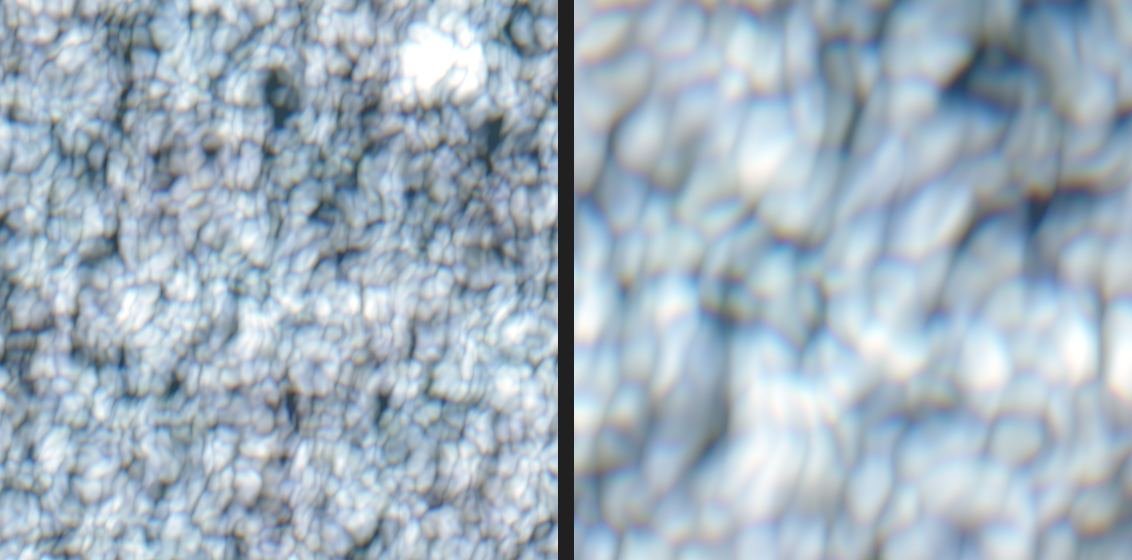
Left, the full canvas; right, a detail of the centre.
A Shadertoy shader for this texture:

```glsl
vec2 hash2(vec2 p) {
    vec3 q = fract(p.xyx * vec3(0.1031, 0.1030, 0.0973));
    q += dot(q, q.yzx + 33.33);
    return fract((q.xx + q.yz) * q.zy);
}

float cornerSlope(vec2 cell, vec2 offset) {
    float angle = 6.2832 * hash2(cell + 71.0).x;
    return dot(vec2(cos(angle), sin(angle)), offset);
}

float gradientNoise(vec2 p) {
    vec2 i = floor(p), f = fract(p);
    vec2 u = f * f * f * (f * (f * 6.0 - 15.0) + 10.0);
    vec2 e = vec2(1.0, 0.0);
    float low = mix(cornerSlope(i, f), cornerSlope(i + e, f - e), u.x);
    float high = mix(cornerSlope(i + e.yx, f - e.yx), cornerSlope(i + 1.0, f - 1.0), u.x);
    return mix(low, high, u.y);
}

vec2 noisePair(vec2 p) {
    return vec2(gradientNoise(p), gradientNoise(p + 43.7));
}

// Overlapping rounded domes; a soft maximum leaves dark creases between them
float puffs(vec2 p, float sharpness, float heightSpread) {
    vec2 cell = floor(p), f = fract(p);
    float sum = 0.0;
    for (int y = -1; y <= 1; y++) {
        for (int x = -1; x <= 1; x++) {
            vec2 o = vec2(x, y);
            vec2 center = o + 0.1 + 0.8 * hash2(cell + o);
            float height = heightSpread * hash2(cell + o + 19.0).y;
            vec2 d = f - center;
            sum += exp(sharpness * (height - dot(d, d)));
        }
    }
    return log(sum) / sharpness;
}

float softSpot(vec2 p, vec2 center, vec2 radius) {
    vec2 d = (p - center) / radius;
    return exp(-dot(d, d));
}

// Brightness of the cloud layer, from broad banks down to small lumps
float cloudTone(vec2 p) {
    vec2 warped = p + 0.022 * noisePair(p * 9.0) + 0.007 * noisePair(p * 31.0);
    vec2 leaning = vec2(warped.x - 0.16 * warped.y, warped.y);
    float tone = 0.475;
    tone += 0.54 * puffs(leaning * vec2(10.5, 7.2), 18.0, 0.38);
    tone += 0.68 * puffs(leaning * vec2(22.0, 16.0) + 5.3, 18.0, 0.36);
    tone += 0.58 * puffs(leaning * vec2(46.0, 35.0) + 11.7, 16.0, 0.36);
    tone += 0.24 * gradientNoise(p * 4.3 + 2.6);
    tone += 0.17 * gradientNoise(leaning * vec2(80.0, 62.0));

    // Bright bank above a shaded band
    vec2 drift = p + 0.07 * noisePair(p * 14.0 + 8.0);
    tone += 0.55 * softSpot(drift, vec2(0.81, 0.89), vec2(0.075, 0.085));
    tone -= 0.15 * softSpot(drift, vec2(0.80, 0.76), vec2(0.32, 0.07));
    tone += 0.07 * (0.45 - p.y);
    return tone;
}

vec3 cloudRamp(float t) {
    vec3 shadow = vec3(0.28, 0.36, 0.41);
    vec3 slate = vec3(0.48, 0.55, 0.60);
    vec3 haze = vec3(0.65, 0.715, 0.775);
    vec3 pale = vec3(0.81, 0.87, 0.905);
    vec3 c = mix(shadow, slate, clamp(t * 4.0, -0.5, 1.0));
    c = mix(c, haze, clamp(t * 4.0 - 1.0, 0.0, 1.0));
    c = mix(c, pale, clamp(t * 4.0 - 2.0, 0.0, 1.0));
    return mix(c, vec3(1.0), clamp(t * 4.0 - 3.0, 0.0, 1.0));
}

void mainImage(out vec4 fragColor, in vec2 fragCoord) {
    vec2 p = fragCoord / iResolution.y;

    // Colour fringe: warm lower rims, blue upper rims
    vec2 fringe = vec2(0.0008, 0.0038);
    vec3 color = vec3(
        cloudRamp(cloudTone(p + fringe)).r,
        cloudRamp(cloudTone(p)).g,
        cloudRamp(cloudTone(p - fringe)).b);

    // Faint mauve drift and patches of warmer or bluer haze
    float hazeOnly = 1.0 - smoothstep(0.75, 1.0, color.g);
    float mauve = gradientNoise(p * 5.0 + 17.0);
    float warmth = gradientNoise(p * vec2(24.0, 19.0) + 31.0);
    color += mauve * vec3(0.045, -0.015, -0.02) * hazeOnly;
    color += warmth * vec3(0.02, 0.0, -0.08) * hazeOnly;

    fragColor = vec4(clamp(color, 0.0, 1.0), 1.0);
}
```
